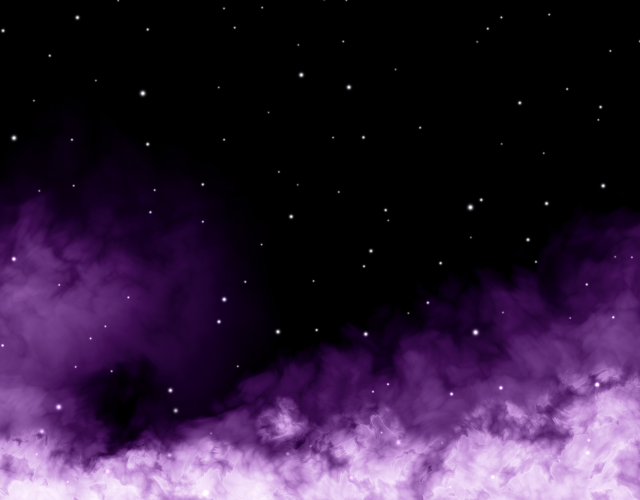
Write a Shadertoy shader that draws this background.

```glsl
const float WIDTH = 1.28;          // scene width, with height 1
const float HAZE_CAP = 3.15;       // brightest level of the thin haze
const float PUFF_GAIN = 1.35;
const float FLOOR_GLOW = 0.75;
const float BILLOW_GAIN = 1.5;
const float WISP_GAIN = 0.55;
const float STAR_CELL = 0.096;
const float STAR_SHARE = 0.76;
const float STAR_MIN = 0.0020;
const float STAR_GROW = 0.0030;

// Smoke colours from empty space to dense cloud
const vec3 RAMP[7] = vec3[7](
    vec3(0.00, 0.00, 0.005), vec3(0.09, 0.00, 0.15), vec3(0.24, 0.05, 0.32),
    vec3(0.47, 0.26, 0.56), vec3(0.77, 0.57, 0.85), vec3(0.92, 0.82, 0.96),
    vec3(1.00, 0.97, 1.00));

// Large billows of the bank: centre and radius
const int PUFF_COUNT = 12;
const vec3 PUFFS[PUFF_COUNT] = vec3[PUFF_COUNT](
    vec3(0.07, 0.01, 0.13), vec3(0.21, 0.00, 0.09), vec3(0.29, 0.04, 0.08),
    vec3(0.40, 0.02, 0.10), vec3(0.50, 0.00, 0.10), vec3(0.565, 0.15, 0.05),
    vec3(0.64, 0.05, 0.10), vec3(0.72, 0.10, 0.09), vec3(0.80, 0.02, 0.11),
    vec3(0.91, 0.03, 0.10), vec3(1.01, 0.07, 0.125), vec3(1.21, 0.10, 0.17));

vec2 hash2(vec2 cell) {
    vec3 h = fract(cell.xyx * vec3(0.1031, 0.1030, 0.0973));
    h += dot(h, h.yzx + 33.33);
    return fract((h.xx + h.yz) * h.zy);
}

// Layered sines, folded by their own flow; about -1 to 1
float smoke(vec2 p) {
    const mat2 TURN = mat2(0.8, 0.6, -0.6, 0.8);
    float sum = 0.0, amp = 0.6;
    for (int i = 0; i < 5; i++) {
        p += 0.55 * sin(p.yx * 1.3 + vec2(0.7, 2.1));
        sum += amp * sin(p.x) * cos(p.y);
        p = TURN * p * 1.9 + 1.7;
        amp *= 0.58;
    }
    return sum;
}

// Layered cellular noise: round lumps with creases, centred on 0
float billow(vec2 p) {
    float sum = 0.0, amp = 1.0;
    for (int i = 0; i < 3; i++) {
        vec2 cell = floor(p);
        float near = 1.0;
        for (int y = -1; y <= 1; y++)
        for (int x = -1; x <= 1; x++) {
            vec2 id = cell + vec2(x, y);
            vec2 d = id + hash2(id + 5.0) - p;
            near = min(near, dot(d, d));
        }
        sum += amp * (0.24 - near);
        p = p * 2.1 + 3.7;
        amp *= 0.55;
    }
    return sum;
}

float softSpot(vec2 p, vec2 centre, vec2 radius) {
    vec2 e = (p - centre) / radius;
    return exp(-dot(e, e));
}

// Thin purple haze: left cloud, rising right bank and a dark hollow
float hazeLevel(vec2 p) {
    float cloud = 3.1 * softSpot(p, vec2(0.09, 0.36), vec2(0.25, 0.25))
                + 0.8 * softSpot(p, vec2(0.40, 0.40), vec2(0.12, 0.24));
    float top = 0.22 + 0.49 * max(p.x - 0.45, 0.0) + 0.14 * exp(-p.x * p.x * 100.0);
    float rate = mix(15.0, 6.5, smoothstep(0.4, 0.8, p.x));
    float bank = 3.3 * (1.0 - exp(-max(top - p.y, 0.0) * rate));
    float hollow = softSpot(p, vec2(0.25, 0.185), vec2(0.09, 0.06));
    float level = max(cloud, bank) + 0.2 * min(cloud, bank);
    return clamp(level * (1.0 - 0.9 * hollow) - 0.25, 0.0, HAZE_CAP);
}

// Bright billows: a defined rim around a soft core
float puffLevel(vec2 p) {
    float body = 0.0;
    for (int i = 0; i < PUFF_COUNT; i++) {
        float d = length(p - PUFFS[i].xy) / PUFFS[i].z;
        float shade = 0.35 * smoothstep(1.15, 0.9, d) + 0.65 * smoothstep(1.15, 0.1, d);
        body = max(body, shade);
    }
    return body;
}

// Jittered stars, mostly tiny with a few large ones
float starLight(vec2 p) {
    vec2 cell = floor(p / STAR_CELL);
    float light = 0.0;
    for (int y = -1; y <= 1; y++)
    for (int x = -1; x <= 1; x++) {
        vec2 id = cell + vec2(x, y);
        vec2 place = hash2(id + 17.0);
        vec2 kind = hash2(id + 71.0);
        float size = STAR_MIN + STAR_GROW * pow(kind.y, 5.0);
        float d = length(p - (id + place) * STAR_CELL) / size;
        light += step(kind.x, STAR_SHARE) * (0.45 + 0.65 * kind.y) * exp(-d * d);
    }
    return light;
}

void mainImage(out vec4 fragColor, in vec2 fragCoord) {
    vec2 p = fragCoord / iResolution.xy * vec2(WIDTH, 1.0);

    // Curl the outlines of haze and billows
    float broad = smoke(p * 13.0);
    float fine = smoke(p * 30.0 + 4.0);
    vec2 broadCurl = vec2(broad, smoke(p * 13.0 + 9.0));
    vec2 fineCurl = vec2(fine, smoke(p * 30.0 + 13.0));
    float hazeLump = billow((p + 0.035 * broadCurl) * 8.0);
    float puffLump = billow((p + 0.012 * fineCurl) * 17.0);

    // Build the smoke density
    float haze = hazeLevel(p + 0.03 * broadCurl - vec2(0.0, 0.10 * hazeLump));
    float puff = puffLevel(p + 0.010 * fineCurl);
    float level = haze + PUFF_GAIN * puff;
    level += FLOOR_GLOW * smoothstep(0.14, 0.0, p.y);
    level += (0.22 * broad + 0.14 * fine + 0.7 * hazeLump) * smoothstep(0.0, 1.8, haze);
    level += BILLOW_GAIN * puffLump * smoothstep(0.0, 0.5, puff);

    // Thin bright folds inside the dense smoke
    float fold = 1.0 - abs(sin(1.7 * fine + 1.2 * broad + 2.0 * puffLump));
    level += WISP_GAIN * (fold * fold - 0.3) * smoothstep(0.0, 0.6, puff);

    vec3 colour = RAMP[0];
    for (int i = 1; i < 7; i++)
        colour = mix(colour, RAMP[i], clamp(level - float(i - 1), 0.0, 1.0));

    // Stars fade behind the bank
    float starFade = mix(0.3, 1.0, smoothstep(0.08, 0.25, p.y));
    colour += starLight(p) * starFade * vec3(0.97, 0.96, 1.0);
    fragColor = vec4(min(colour, 1.0), 1.0);
}
```
